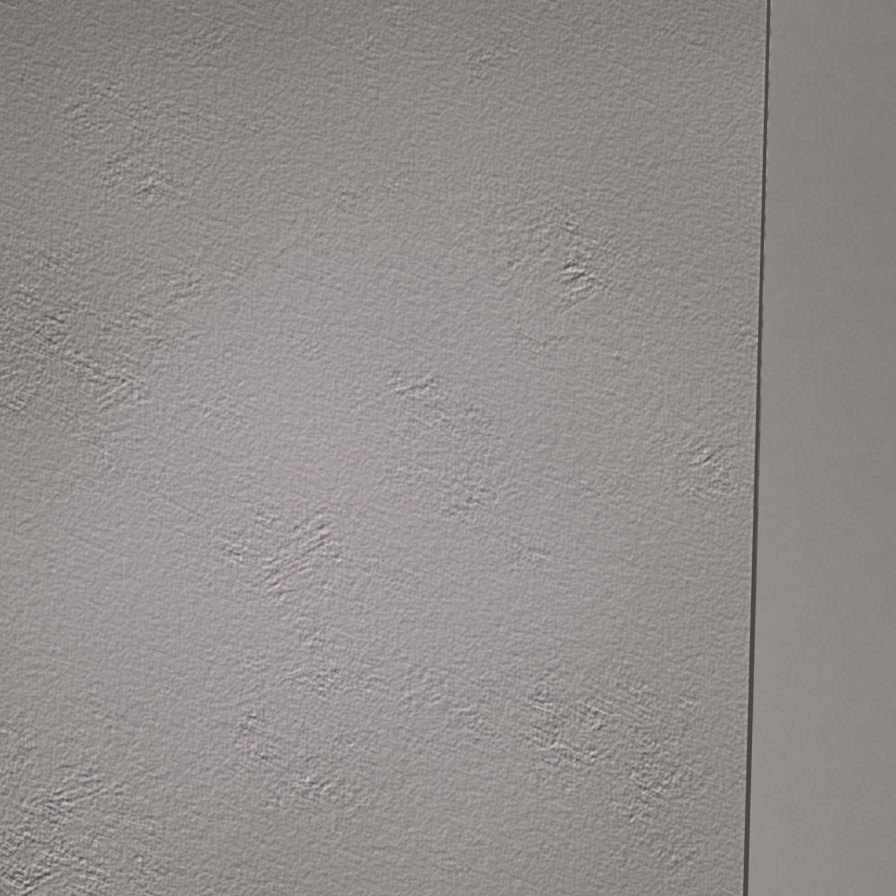
Give the GLSL for this texture, as a Shadertoy shader.

```glsl
// Draws a softly lit, trowelled plaster wall beside a smooth panel with a narrow dark seam.

const vec3 WARM_GREY = vec3(1.0, 0.962, 0.948);
const vec3 ROSE_GREY = vec3(1.0, 0.957, 0.955);

// Rough areas: centre x, centre y, radius, strength
const vec4 ROUGH[11] = vec4[11](
    vec4(0.05, 0.63, 0.12, 0.95), vec4(0.63, 0.72, 0.06, 0.80),
    vec4(0.49, 0.54, 0.06, 0.80), vec4(0.51, 0.45, 0.06, 0.65),
    vec4(0.31, 0.38, 0.07, 0.85), vec4(0.38, 0.24, 0.07, 0.80),
    vec4(0.66, 0.17, 0.10, 1.00), vec4(0.32, 0.15, 0.08, 0.85),
    vec4(0.04, 0.06, 0.15, 1.00), vec4(0.15, 0.85, 0.10, 0.40),
    vec4(0.81, 0.48, 0.06, 0.45));

vec2 hash2(vec2 p) {
    vec3 q = fract(vec3(p.xyx) * vec3(0.1031, 0.1030, 0.0973));
    q += dot(q, q.yzx + 33.33);
    return fract((q.xx + q.yz) * q.zy);
}

float gradientDot(vec2 cell, vec2 offset) {
    float angle = 6.2832 * hash2(cell).x;
    return dot(vec2(cos(angle), sin(angle)), offset);
}

float gradientNoise(vec2 p) {
    vec2 i = floor(p), f = p - i;
    vec2 u = f * f * f * (f * (f * 6.0 - 15.0) + 10.0);
    vec2 e = vec2(1.0, 0.0);
    return mix(mix(gradientDot(i, f), gradientDot(i + e, f - e), u.x),
               mix(gradientDot(i + e.yx, f - e.yx), gradientDot(i + e.xx, f - e.xx), u.x), u.y);
}

vec2 rotate(vec2 p, float a) {
    float c = cos(a), s = sin(a);
    return vec2(c * p.x + s * p.y, c * p.y - s * p.x);
}

float gaussian(vec2 p, vec2 radius) {
    vec2 q = p / radius;
    return exp(-dot(q, q));
}

// Trowel strokes: noise stretched along the given angle
float strokes(vec2 p, float angle, vec2 fineness) {
    vec2 q = rotate(p, angle);
    q.y += 0.008 * gradientNoise(p * 14.0);
    return gradientNoise(q * fineness);
}

// Small round lumps, at most one per grid cell
float lumps(vec2 p, float cells) {
    vec2 id = floor(p * cells), rnd = hash2(id + 71.0);
    vec2 centre = 0.3 + 0.4 * rnd;
    float d = length(fract(p * cells) - centre);
    return step(0.8, hash2(id + 19.0).y) * smoothstep(0.27, 0.08, d);
}

float roughness(vec2 p) {
    vec2 warped = p + 0.05 * vec2(gradientNoise(p * 13.0), gradientNoise(p * 13.0 + 50.0));
    float amount = 0.0;
    for (int i = 0; i < 11; i++) {
        vec4 r = ROUGH[i];
        amount = max(amount, r.w * gaussian(rotate(warped - r.xy, -0.4), r.z * vec2(1.3, 0.75)));
    }
    float breakup = smoothstep(-0.3, 0.35, gradientNoise(p * 27.0));
    float scattered = smoothstep(0.05, 0.45, gradientNoise(p * 12.0 + 4.0));
    return amount * (0.35 + 0.75 * breakup) + 0.4 * scattered * breakup;
}

float plasterHeight(vec2 p, float rough) {
    float grain = 0.7 * gradientNoise(rotate(p, -0.5) * vec2(120.0, 175.0))
                + 0.65 * gradientNoise(p * 245.0 + 8.0);
    float sweep = strokes(p, -0.55, vec2(45.0, 160.0));
    float crossing = smoothstep(0.08, 0.25, gradientNoise(p * 11.0 + 30.0));
    float gouges = mix(strokes(p, -0.55, vec2(28.0, 150.0)),
                       strokes(p + 3.0, 0.45, vec2(28.0, 140.0)), crossing);
    float ridges = smoothstep(-0.2, 0.22, gouges);
    float scratch = smoothstep(0.24, 0.4, strokes(p + 7.0, -0.4, vec2(16.0, 110.0)));
    return 0.38 * grain + 0.24 * sweep + 0.15 * scratch
         + rough * (0.72 * ridges + 0.6 * grain) + (0.15 + 0.5 * rough) * lumps(p, 62.0);
}

float wallLight(vec2 p) {
    float light = 0.528 + 0.110 * gaussian(p - vec2(0.36, 0.42), vec2(0.50, 0.46));
    light -= 0.035 * gaussian(p - vec2(0.0, 1.0), vec2(0.30, 0.22));
    light -= 0.042 * gaussian(p - vec2(0.02, 0.64), vec2(0.12, 0.13));
    light -= 0.022 * smoothstep(0.88, 1.0, p.y);
    return light + 0.018 * gradientNoise(p * 5.0);
}

float panelLight(vec2 p, float fromSeam) {
    float light = mix(0.565, 0.520, smoothstep(0.1, 0.95, p.y));
    light += 0.022 * exp(-fromSeam * 18.0) - 0.12 * max(fromSeam - 0.06, 0.0);
    return light + 0.024 * gradientNoise(p * 230.0) + 0.010 * gradientNoise(p * 47.0);
}

float line(float x, float halfWidth, float blur) {
    return 1.0 - smoothstep(halfWidth - blur, halfWidth + blur, abs(x));
}

void mainImage(out vec4 fragColor, in vec2 fragCoord) {
    vec2 p = fragCoord / iResolution.xy;
    float blur = 0.75 / iResolution.y;
    float fromSeam = p.x - mix(0.832, 0.859, p.y);

    // Relief shading by a height difference along the light direction
    float rough = roughness(p);
    vec2 toLight = vec2(-0.0007, 0.0010);
    float relief = plasterHeight(p - toLight, rough) - plasterHeight(p + toLight, rough);
    float wall = wallLight(p) - 0.010 * rough - 0.265 * clamp(relief, -0.75, 0.9);

    float panel = panelLight(p, fromSeam);
    float onPanel = smoothstep(-blur, blur, fromSeam);
    float shade = mix(wall, panel, onPanel);

    // Seam shadow with a lit lip beside it
    shade = mix(shade, 0.25, 0.88 * line(fromSeam, 0.0027, blur));
    float glint = smoothstep(0.25, 0.75, p.y) * (0.6 + 0.6 * gradientNoise(vec2(3.3, p.y * 90.0)));
    shade = mix(shade, 0.68, glint * line(fromSeam - 0.0020, 0.0010, blur));
    shade += 0.035 * line(fromSeam + 0.0046, 0.0014, blur);

    vec3 tint = mix(WARM_GREY, ROSE_GREY, (1.0 - onPanel) * smoothstep(0.54, 0.62, wallLight(p)));
    fragColor = vec4(shade * tint, 1.0);
}
```
